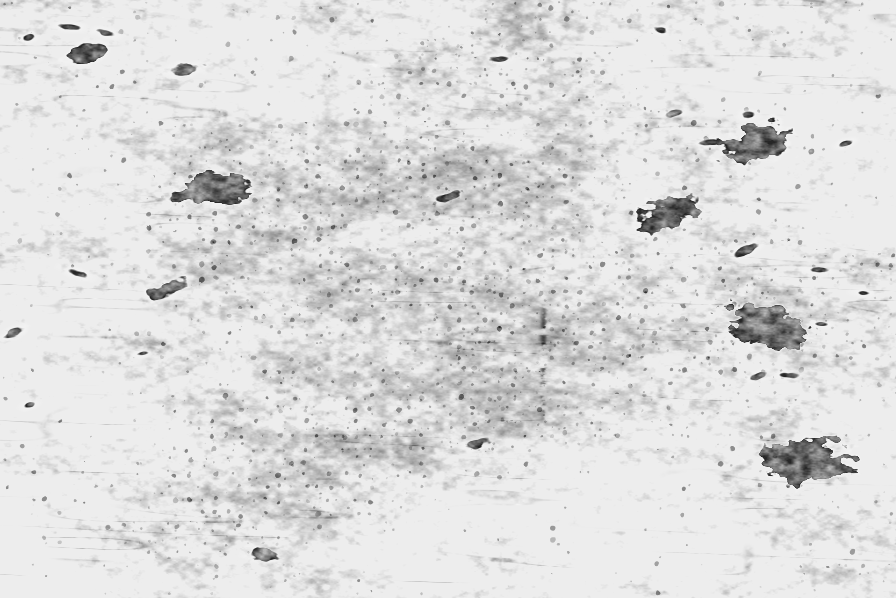
This texture is drawn by a WebGL 2 fragment shader. Its source:

```glsl
#version 300 es
precision highp float;
// Weathered white paint: soft grey stains, fine grain, specks and hairline streaks
// from layered value noise, with ragged dark chips where the coat has flaked off.
// Chips are noisy ellipses scattered on jittered grids, denser along two regions.

uniform vec2 u_resolution;
out vec4 fragColor;

float hash(vec2 p) {
    return fract(sin(dot(p, vec2(127.1, 311.7))) * 43758.5453);
}

float valueNoise(vec2 p) {
    vec2 i = floor(p), f = fract(p);
    f = f * f * (3.0 - 2.0 * f);
    return mix(mix(hash(i), hash(i + vec2(1, 0)), f.x),
               mix(hash(i + vec2(0, 1)), hash(i + vec2(1, 1)), f.x), f.y);
}

float fbm(vec2 p, int octaves) {
    float sum = 0.0, weight = 0.5, total = 0.0;
    for (int i = 0; i < octaves; i++) {
        sum += weight * valueNoise(p);
        total += weight;
        weight *= 0.5;
        p = mat2(2.0, 0.1, -0.1, 2.0) * p + 17.3;
    }
    return sum / total;
}

// Likelihood of flaking: a slanted band on the right and a patch at upper left
float wear(vec2 p) {
    float band = (p.x - 1.12 - 0.36 * (1.0 - p.y)) / 0.12;
    vec2 patchOffset = (p - vec2(0.4, 0.93)) / vec2(0.2, 0.13);
    return exp(-band * band) + exp(-dot(patchOffset, patchOffset));
}

// Signed distance to the nearest chip, negative inside
float chipDistance(vec2 p, float cells, float halfWidth, float rare, float dense) {
    float nearest = 1.0;
    float ragged = 1.5 * (fbm(p * vec2(30.0, 48.0), 4) - 0.5);
    ragged += 0.5 * (valueNoise(p * vec2(90.0, 130.0)) - 0.5);
    vec2 home = floor(p * cells);
    for (int y = -1; y <= 1; y++) {
        for (int x = -1; x <= 1; x++) {
            vec2 id = home + vec2(x, y);
            vec2 center = (id + 0.15 + 0.7 * vec2(hash(id + 3.1), hash(id + 8.7))) / cells;
            if (hash(id + 21.4) > rare + dense * wear(center)) continue;
            float angle = 0.7 * (hash(id + 5.9) - 0.4);
            float c = cos(angle), s = sin(angle);
            vec2 q = mat2(c, -s, s, c) * (p - center);
            float grow = hash(id + 12.6);
            vec2 size = halfWidth * mix(0.4, 1.0, grow * grow)
                      * vec2(1.0, mix(0.3, 0.55, hash(id + 30.2)));
            nearest = min(nearest, (length(q / size) - 1.0 + ragged) * size.y);
        }
    }
    return nearest;
}

// Small round specks, one at most per cell
float specks(vec2 p, float cells, float chance) {
    vec2 id = floor(p * cells);
    vec2 center = 0.3 + 0.4 * vec2(hash(id + 1.7), hash(id + 6.3));
    vec2 q = fract(p * cells) - center;
    q += 0.12 * (valueNoise(p * cells * 4.0) - 0.5);
    float radius = mix(0.07, 0.21, hash(id + 9.2));
    float soft = 0.6 * cells / u_resolution.y;
    float dotMask = 1.0 - smoothstep(radius - soft, radius + soft, length(q));
    return dotMask * step(hash(id + 14.8), chance) * mix(0.3, 1.0, hash(id + 2.4));
}

void main() {
    vec2 p = gl_FragCoord.xy / u_resolution.y;
    float pixel = 1.0 / u_resolution.y;
    vec2 slanted = vec2(p.x, p.y + 0.04 * p.x);

    // Stains: broad clouds, flattened blotches and fine grain
    float cloud = fbm(slanted * vec2(2.6, 5.5) + 4.0, 4) - 0.5;
    float blotch = fbm(slanted * vec2(13.0, 32.0) + 9.0, 4) - 0.5;
    float grain = fbm(p * vec2(75.0, 110.0), 3) - 0.5;
    vec2 fromMiddle = p - vec2(0.65, 0.58);
    float density = 1.1 * cloud + 0.1 - 0.35 * dot(fromMiddle, fromMiddle);
    float stain = 0.45 * pow(max(density + 0.9 * blotch + 0.95 * grain + 0.03, 0.0), 1.15);

    // Hairline streaks, nearly horizontal
    float ridge = abs(valueNoise(slanted * vec2(6.0, 62.0) + 2.0) - 0.5);
    float streakGate = smoothstep(0.55, 0.8, valueNoise(slanted * vec2(7.0, 24.0) + 31.0));
    stain += 0.16 * (1.0 - smoothstep(0.0, 0.07, ridge)) * streakGate * (0.6 + 2.0 * grain);

    // Faint vertical scuff
    float scuff = (p.x - 0.909) / 0.005;
    float scuffSpan = smoothstep(0.28, 0.34, p.y) * (1.0 - smoothstep(0.46, 0.53, p.y));
    stain += 0.35 * exp(-scuff * scuff) * scuffSpan * smoothstep(-0.05, 0.2, grain);

    // Specks gather where the stains are
    float speckChance = clamp(0.2 + 1.1 * density, 0.04, 0.5);
    stain += 0.42 * specks(p, 46.0, speckChance);
    stain += 0.3 * specks(p + 5.0, 83.0, 0.6 * speckChance);

    // Chips: pale lifted lip outside, dark rim and rough grey inside
    float chip = min(chipDistance(p, 5.0, 0.068, 0.1, 0.62),
                     chipDistance(p + 0.003, 14.0, 0.02, 0.035, 0.16));
    float lip = 1.0 - smoothstep(0.0, 0.008, chip);
    float tone = 0.93 - stain * (1.0 - 0.6 * lip) + 0.02 * lip;
    float rough = 0.43 + 0.75 * grain + 0.25 * blotch;
    float rim = smoothstep(-0.005, 0.0, chip);
    float bare = clamp(rough - 0.13 * rim, 0.15, 0.72);
    tone = mix(bare, tone, smoothstep(-0.7 * pixel, 0.7 * pixel, chip));

    fragColor = vec4(vec3(clamp(tone, 0.0, 0.96)), 1.0);
}
```
